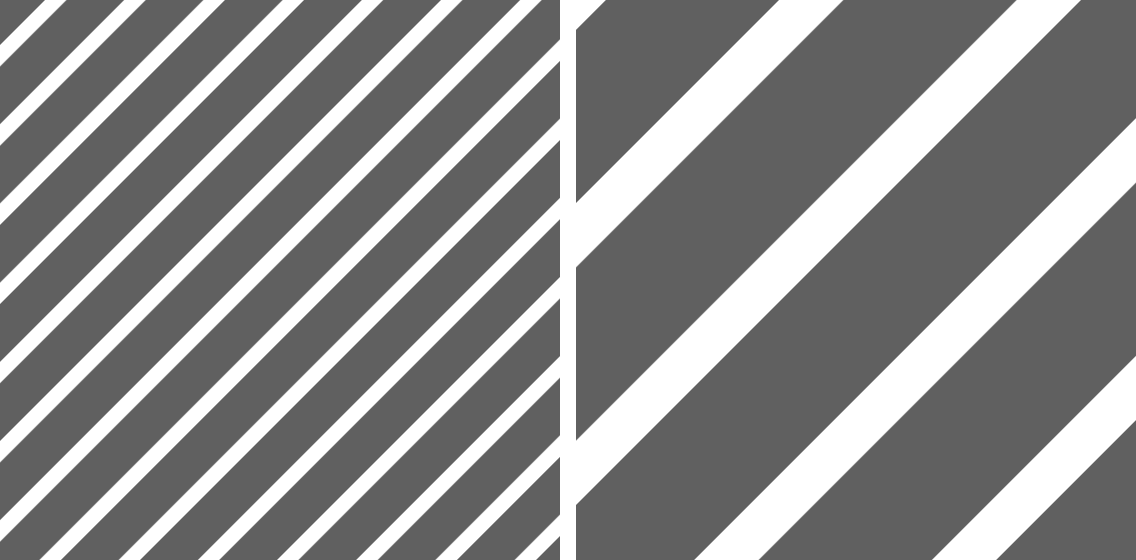
Left, the full canvas; right, a detail of the centre.
A WebGL 1 fragment shader for this pattern:

```glsl
precision highp float;

uniform vec2 u_resolution;

const vec3 GROUND_COLOR = vec3(0.378);
const vec3 STRIPE_COLOR = vec3(1.0);
const float STRIPE_PERIOD = 0.1;    // measured across the stripes
const float STRIPE_WIDTH = 0.0271;
const float STRIPE_OFFSET = 0.0633; // centre line of one stripe
const float EDGE_PIXELS = 1.2;      // width of the smoothed edge
const vec2 ACROSS = vec2(0.70711, -0.70711);

// Signed distance to the nearest stripe, negative inside
float stripeDistance(vec2 p) {
  float across = dot(p, ACROSS) - STRIPE_OFFSET;
  float fromCentre = mod(across + 0.5 * STRIPE_PERIOD, STRIPE_PERIOD) - 0.5 * STRIPE_PERIOD;
  return abs(fromCentre) - 0.5 * STRIPE_WIDTH;
}

void main() {
  vec2 p = gl_FragCoord.xy / u_resolution;

  // Linear coverage across the edge
  float edge = EDGE_PIXELS / min(u_resolution.x, u_resolution.y);
  float coverage = clamp(0.5 - stripeDistance(p) / edge, 0.0, 1.0);

  gl_FragColor = vec4(mix(GROUND_COLOR, STRIPE_COLOR, coverage), 1.0);
}
```
